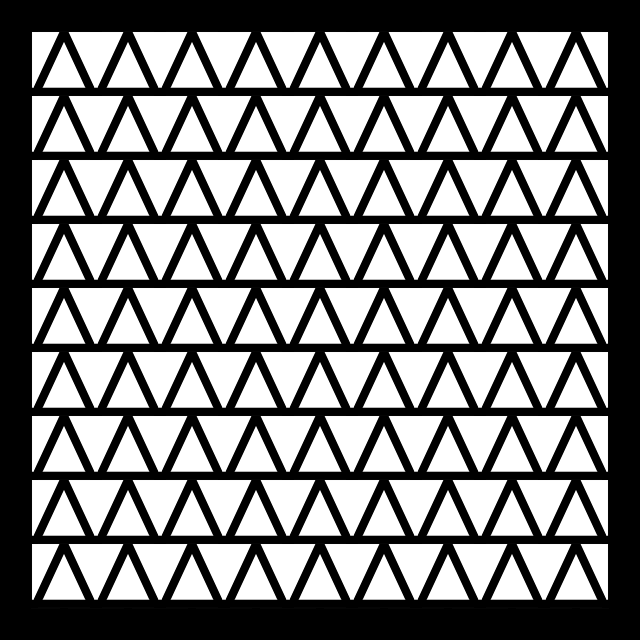
Reproduce this pattern procedurally as a WebGL 2 fragment shader.

```glsl
#version 300 es
precision highp float;

uniform vec2 u_resolution;
out vec4 fragColor;

const vec3 INK = vec3(0.0);
const vec3 PAPER = vec3(1.0);
const float CELLS = 9.0;         // repeats across and down
const float CELL_SIZE = 0.1;     // canvas units
const float STROKE = 0.13;       // cell units

// Signed distance to a horizontal bar repeated once per unit of y
float repeatedBar(float y, float center, float halfWidth) {
    return abs(fract(y - center + 0.5) - 0.5) - halfWidth;
}

// Signed distance to a thick line through a and b
float thickLine(vec2 p, vec2 a, vec2 b, float halfWidth) {
    vec2 direction = normalize(b - a);
    vec2 normal = vec2(-direction.y, direction.x);
    return abs(dot(p - a, normal)) - halfWidth;
}

// Signed distance to the strokes of a grid of outlined triangles
float triangleGrid(vec2 grid, float stroke) {
    float halfWidth = 0.5 * stroke;
    vec2 cell = fract(grid);
    vec2 mirrored = vec2(abs(cell.x - 0.5), cell.y);
    vec2 apex = vec2(0.0, 1.0);
    vec2 foot = vec2(0.5 - halfWidth, halfWidth);
    float legs = thickLine(mirrored, apex, foot, halfWidth);
    float base = repeatedBar(grid.y, halfWidth, halfWidth);
    return min(legs, base);
}

// Signed distance to everything outside a centered square
float squareFrame(vec2 p, float halfSize) {
    return halfSize - max(abs(p.x), abs(p.y));
}

float coverage(float distanceToShape, float pixel) {
    return 1.0 - smoothstep(-0.6 * pixel, 0.6 * pixel, distanceToShape);
}

void main() {
    float canvas = min(u_resolution.x, u_resolution.y);
    vec2 p = (gl_FragCoord.xy - 0.5 * u_resolution) / canvas;
    float pixel = 1.0 / canvas;

    // Triangles
    vec2 grid = p / CELL_SIZE + 0.5 * CELLS;
    float strokes = triangleGrid(grid, STROKE) * CELL_SIZE;

    // Solid border
    float frame = squareFrame(p, 0.5 * CELLS * CELL_SIZE);

    float ink = coverage(min(strokes, frame), pixel);
    fragColor = vec4(mix(PAPER, INK, ink), 1.0);
}
```
